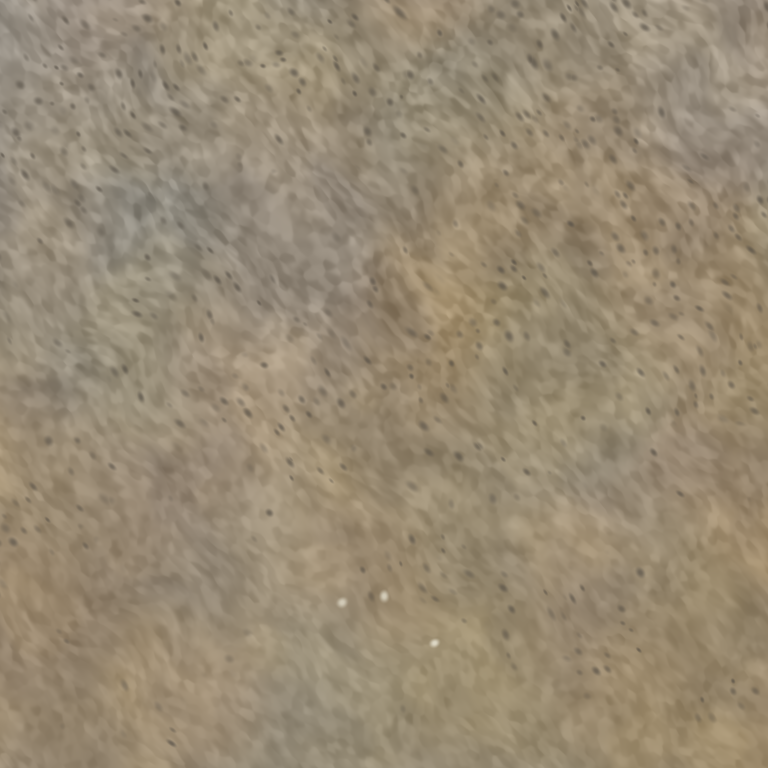
Reproduce this texture procedurally as a WebGL 1 fragment shader.

```glsl
precision highp float;
uniform vec2 u_resolution;

vec3 hash3(vec2 p) {
  vec3 k = vec3(dot(p, vec2(127.1, 311.7)), dot(p, vec2(269.5, 183.3)), dot(p, vec2(419.2, 371.9)));
  return fract(sin(k) * 43758.545);
}

// Smooth cellular noise: cell values blended by distance to their points
float cellNoise(vec2 p) {
  vec2 cell = floor(p);
  float total = 0.0, weights = 0.0;
  for (int j = -1; j <= 1; j++) {
    for (int i = -1; i <= 1; i++) {
      vec2 id = cell + vec2(float(i), float(j));
      vec3 h = hash3(id);
      vec2 d = id + h.xy - p;
      float w = exp(-5.0 * dot(d, d));
      total += w * h.z;
      weights += w;
    }
  }
  return total / weights;
}

// Soft dark pits; density is the share of cells that hold one
float pits(vec2 p, float density) {
  vec2 cell = floor(p);
  float depth = 0.0;
  for (int j = -1; j <= 1; j++) {
    for (int i = -1; i <= 1; i++) {
      vec2 id = cell + vec2(float(i), float(j));
      vec3 h = hash3(id + 57.0);
      vec3 shape = hash3(id + 191.0);
      float angle = (shape.z - 0.5) * 1.6;
      vec2 d = id + h.xy - p;
      d = vec2(d.x * cos(angle) - d.y * sin(angle), d.x * sin(angle) + d.y * cos(angle));
      float radius = mix(0.28, 0.6, shape.x);
      float body = 1.0 - smoothstep(0.1 * radius, radius, length(d));
      float present = smoothstep(0.0, 0.04, density - h.z);
      depth = max(depth, body * present * mix(0.3, 1.0, shape.y));
    }
  }
  return depth;
}

void main() {
  vec2 uv = gl_FragCoord.xy / u_resolution;

  // Ripple the surface, then turn it so grains lean down to the right
  vec2 warped = uv + 0.006 * sin(uv.yx * vec2(31.0, 27.0) + 2.0 * sin(uv * 17.0));
  vec2 grainUv = vec2(dot(warped, vec2(0.77, 0.64)), dot(warped, vec2(-0.64, 0.77)));

  // Broad stains: ochre gathers low, cool grey at the upper left
  float broad = cellNoise(warped * 4.0 + 3.0);
  float patches = cellNoise(warped * 9.0 + 21.0);
  float mottle = cellNoise(grainUv * vec2(24.0, 17.0) + 40.0);
  float ochreAmount = 0.68 - 0.42 * uv.y + 0.75 * (broad - 0.5)
                    + 0.55 * (patches - 0.5) + 0.25 * (mottle - 0.5);
  vec3 grey = vec3(0.592, 0.552, 0.497);
  vec3 ochre = vec3(0.605, 0.538, 0.412);
  vec3 color = mix(grey, ochre, clamp(ochreAmount, 0.0, 1.0));
  color += vec3(0.04, 0.0, -0.015) * (cellNoise(warped * 6.0 + 70.0) - 0.5);
  float corner = 1.0 - smoothstep(0.0, 0.45, distance(uv, vec2(0.05, 1.0)));
  color += vec3(0.015, 0.03, 0.055) * corner;

  // Grain from soft mottling down to fine streaks
  float medium = cellNoise(grainUv * vec2(62.0, 38.0) + 11.0);
  float fine = cellNoise(grainUv * vec2(125.0, 75.0) + 5.0);
  float rough = 0.75 + 0.5 * smoothstep(0.1, 0.9, uv.y);
  color += 0.07 * (patches - 0.5) + 0.06 * (mottle - 0.5);
  color += rough * (0.09 * (medium - 0.5) + 0.10 * (fine - 0.5));

  // Pits cluster in some areas and thin out over the ochre
  float cluster = cellNoise(warped * 7.0 + 90.0);
  float density = clamp(0.02 + 0.14 * uv.y + 0.4 * (cluster - 0.4), 0.02, 0.34);
  float pit = pits(grainUv * vec2(85.0, 50.0), density);
  color = mix(color, vec3(0.33, 0.305, 0.27), 0.68 * pit);

  // A few pale glinting specks
  for (int i = 0; i < 3; i++) {
    vec3 h = hash3(vec2(float(i), 8.0));
    vec2 center = vec2(0.45 + 0.055 * float(i), 0.16 + 0.07 * h.y);
    float glint = 1.0 - smoothstep(0.001, 0.009, distance(warped, center));
    color = mix(color, vec3(0.88, 0.86, 0.79), glint * (0.6 + 0.4 * h.z));
  }

  gl_FragColor = vec4(color, 1.0);
}
```
